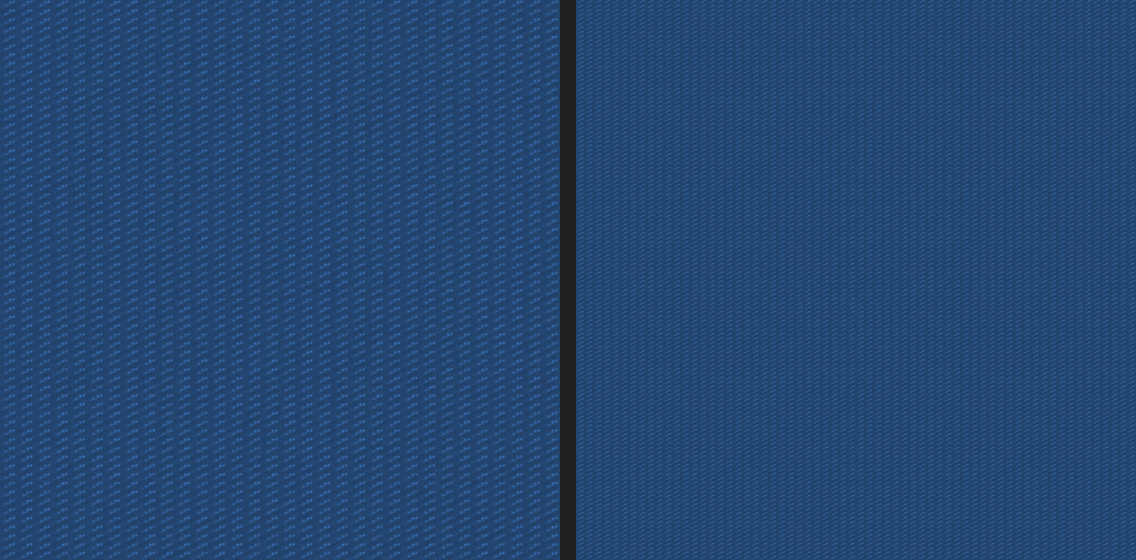
Left, the tile; right, the same tile 2 across and 2 down.
Write a Shadertoy shader that draws this texture.

```glsl
// Blue denim twill: fine rising wales with broken streaks and small bright thread flecks.
#define COLUMNS 32.0
#define ROWS 64.0
#define WALE_WIDTH 0.12
#define FLECK_SIZE 0.125
#define FLECK_CENTER vec2(0.69, 0.75)
#define FLECK_GAP 0.10
#define GRAIN 0.10
#define FADE 0.008
#define DARK_BLUE vec3(0.134, 0.260, 0.422)
#define MID_BLUE vec3(0.165, 0.328, 0.525)
#define LIGHT_BLUE vec3(0.235, 0.460, 0.745)

// Integer hash of a lattice point that wraps at the given period.
float hash(vec2 cell, vec2 period) {
    uvec2 q = uvec2(mod(cell, period));
    uint h = q.x * 1597334677u ^ q.y * 3812015801u;
    h = (h ^ (h >> 16)) * 2246822519u;
    h = (h ^ (h >> 13)) * 3266489917u;
    return float((h ^ (h >> 16)) & 65535u) / 65535.0;
}

// Smooth value noise that tiles over the given period.
float noise(vec2 p, vec2 period) {
    vec2 i = floor(p);
    vec2 f = fract(p);
    f = f * f * (3.0 - 2.0 * f);
    float low = mix(hash(i, period), hash(i + vec2(1, 0), period), f.x);
    float high = mix(hash(i + vec2(0, 1), period), hash(i + vec2(1, 1), period), f.x);
    return mix(low, high, f.y);
}

// Soft round spot; cells are twice as wide as they are tall.
float spot(vec2 offset, float radius) {
    offset.x *= 2.0;
    return exp(-dot(offset, offset) / (radius * radius));
}

void mainImage(out vec4 fragColor, in vec2 fragCoord) {
    vec2 uv = fragCoord / iResolution.xy;
    vec2 grid = vec2(COLUMNS, ROWS);
    vec2 p = uv * grid;
    vec2 cell = floor(p);
    vec2 local = p - cell;

    // Wales climb one row for each column, with a soft shade on their upper side.
    float phase = fract(p.y - p.x);
    float edge = min(phase, 1.0 - phase);
    float streak = exp(-edge * edge / (WALE_WIDTH * WALE_WIDTH));
    float broken = 0.45 + 0.45 * cos(6.2831853 * (local.x - FLECK_CENTER.x + 0.2));
    float shade = 0.22 * (0.5 + 0.5 * cos(6.2831853 * (phase - 0.15)));

    // Paired flecks lie on each wale; their light varies from cell to cell.
    float glow = mix(0.65, 1.0, hash(cell, grid));
    vec2 offset = local - FLECK_CENTER;
    float flecks = glow * spot(offset + vec2(FLECK_GAP, 0.0), FLECK_SIZE);
    flecks += glow * spot(offset - vec2(FLECK_GAP, 0.06), FLECK_SIZE);
    flecks += 0.6 * spot(local - vec2(0.34, 0.42), FLECK_SIZE);

    // Thread grain and a slow uneven fade.
    vec2 threads = grid * vec2(8.0, 4.0);
    float grain = noise(uv * threads, threads) - 0.5;
    float fade = noise(uv * vec2(8.0, 5.0), vec2(8.0, 5.0)) - 0.5;

    vec3 color = mix(DARK_BLUE, MID_BLUE, clamp(shade + streak * broken, 0.0, 1.0));
    color = mix(color, LIGHT_BLUE, clamp(flecks, 0.0, 1.0));
    color *= 1.0 + GRAIN * grain + FADE * fade;
    fragColor = vec4(color, 1.0);
}
```
